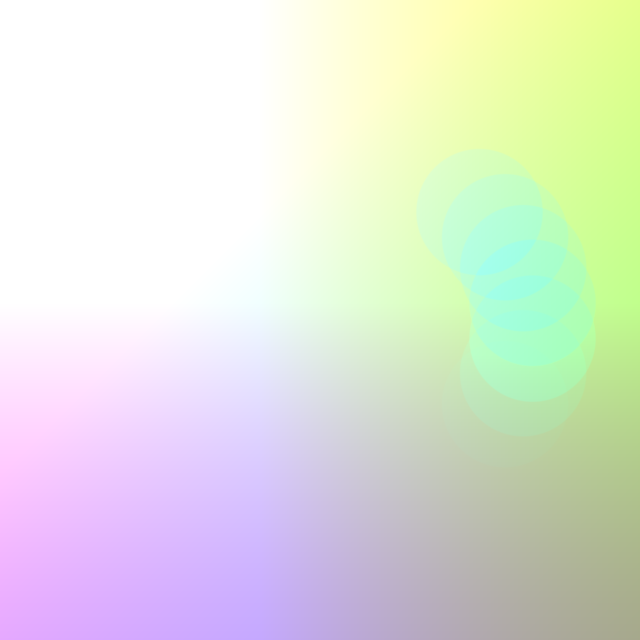
Reproduce this background procedurally as a Shadertoy shader.

```glsl
// A pale backdrop whose red, green and blue each fade along their own axis,
// crossed by a curved trail of translucent mint discs.
// Each fade starts at a sharp crease; the discs are summed in a loop along an arc.

// Background: where each channel starts to fade, and how much it loses
const float RED_FADE_START   = 0.742;  // along the diagonal, from top left
const float GREEN_FADE_START = 0.473;  // distance down from the top
const float BLUE_FADE_START  = 0.404;  // distance from the left
const vec3  FADE_AMOUNT      = vec3(0.35, 0.34, 0.45);

// Disc trail
const int   DISC_COUNT  = 7;
const float DISC_RADIUS = 0.0987;
const vec3  DISC_TINT   = vec3(-0.05, 0.05, 0.062);
const vec2  ARC_CENTER  = vec2(0.622, 0.499);
const float ARC_RADIUS  = 0.212;
const float ARC_START   = 0.927;       // radians
const float ARC_STEP    = 0.265;
const float TRAIL_END   = 6.5;         // disc index where the trail vanishes
const float TRAIL_FADE  = 3.0;         // discs taken to fade out
const float EDGE_PIXELS = 1.0;         // half width of the smoothed edge

// Zero before start, then a fast rise that levels off towards end
vec3 creasedRamp(vec3 position, vec3 start, vec3 end) {
    vec3 t = clamp((position - start) / (end - start), 0.0, 1.0);
    return t * (1.5 - 0.5 * t);
}

vec3 background(vec2 uv) {
    float down = 1.0 - uv.y;
    vec3 axes = vec3(uv.x + down, down, uv.x);
    vec3 start = vec3(RED_FADE_START, GREEN_FADE_START, BLUE_FADE_START);
    return 1.0 - FADE_AMOUNT * creasedRamp(axes, start, vec3(2.0, 1.0, 1.0));
}

// Summed coverage of all discs, weaker towards the tail
float discTrail(vec2 point, float edge) {
    float coverage = 0.0;
    for (int i = 0; i < DISC_COUNT; i++) {
        float angle = ARC_START - ARC_STEP * float(i);
        vec2 center = ARC_CENTER + ARC_RADIUS * vec2(cos(angle), sin(angle));
        float distanceToRim = length(point - center) - DISC_RADIUS;
        float strength = clamp((TRAIL_END - float(i)) / TRAIL_FADE, 0.0, 1.0);
        coverage += strength * (1.0 - smoothstep(-edge, edge, distanceToRim));
    }
    return coverage;
}

void mainImage(out vec4 fragColor, in vec2 fragCoord) {
    vec2 uv = fragCoord / iResolution.xy;

    // Keep the discs round on any canvas shape
    float aspect = iResolution.x / iResolution.y;
    vec2 point = vec2((uv.x - 0.5) * aspect + 0.5, uv.y);

    vec3 color = background(uv);
    color += DISC_TINT * discTrail(point, EDGE_PIXELS / iResolution.y);
    fragColor = vec4(clamp(color, 0.0, 1.0), 1.0);
}
```
